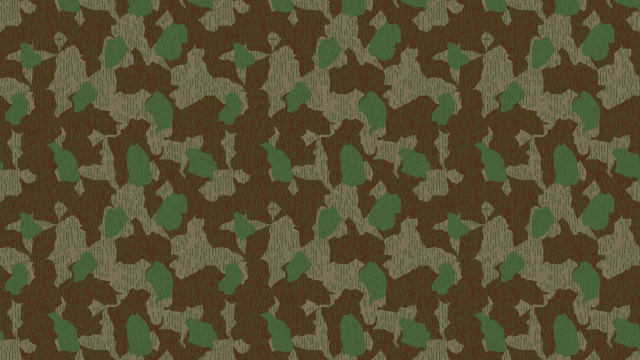
A WebGL 1 fragment shader for this pattern:

```glsl
precision highp float;

uniform vec2 u_resolution;

#define TILE vec2(0.593, 0.472)
#define PATCH_GRID vec2(14.0, 10.0)
#define SPLINTER_GRID vec2(24.0, 18.0)
#define SPLINTER_SIZE 0.05
#define BROWN_LEVEL 0.47
#define STROKE_GRID vec2(76.0, 17.0)
#define STROKE_STRENGTH 0.66
#define GRAIN 0.03
#define TAN vec3(0.48, 0.44, 0.34)
#define BROWN vec3(0.315, 0.205, 0.105)
#define GREEN vec3(0.285, 0.39, 0.22)
#define STROKE vec3(0.24, 0.32, 0.17)

float hash(vec2 p) {
  vec3 q = fract(p.xyx * 0.1031);
  q += dot(q, q.yzx + 33.33);
  return fract((q.x + q.y) * q.z);
}

// Fifth powers modulo a prime: an even spread of values for 1 to 148
float shuffle(float k) {
  float square = mod(k * k, 149.0);
  return mod(mod(square * square, 149.0) * k, 149.0) / 149.0;
}

vec2 wrapCell(vec2 id, vec2 grid) {
  return floor(mod(id + 0.5, grid));
}

vec3 vertexValue(vec2 id, vec2 grid) {
  id = wrapCell(id, grid);
  return vec3(shuffle(1.0 + id.x + grid.x * id.y), hash(id + 7.0), hash(id + 61.0));
}

// Linear interpolation over triangles with alternating diagonals
vec3 facets(vec2 uv, vec2 grid) {
  vec2 id = floor(uv * grid);
  vec2 f = fract(uv * grid);
  float flip = mod(id.x + id.y, 2.0);
  f.x = mix(f.x, 1.0 - f.x, flip);
  vec2 base = id + vec2(flip, 0.0);
  vec2 side = vec2(1.0 - 2.0 * flip, 0.0);
  vec3 a = vertexValue(base, grid);
  vec3 d = vertexValue(base + side + vec2(0.0, 1.0), grid);
  vec2 middle = f.x > f.y ? side : vec2(0.0, 1.0);
  vec3 m = vertexValue(base + middle, grid);
  float high = max(f.x, f.y);
  float low = min(f.x, f.y);
  return a * (1.0 - high) + m * (high - low) + d * low;
}

// One leaning octagon per cell, in staggered rows
float greenPatch(vec2 uv) {
  vec2 cell = uv * 3.0;
  float row = mod(floor(cell.y), 3.0);
  cell.x += hash(vec2(row, 17.0));
  vec2 id = wrapCell(floor(cell), vec2(3.0));
  vec2 jitter = vec2(hash(id + 3.0), hash(id + 23.0)) - 0.5;
  vec2 p = (fract(cell) - 0.5 - 0.3 * jitter) * TILE / 3.0;
  float lean = 1.8 * (hash(id + 41.0) - 0.65);
  float c = cos(lean);
  float s = sin(lean);
  p = abs(mat2(c, s, -s, c) * p) / vec2(0.029, 0.051);
  float radius = mix(0.8, 1.25, hash(id + 53.0));
  return step(max(max(p.x, p.y), 0.72 * (p.x + p.y)), radius);
}

// Short, nearly upright dashes in offset columns
float rainStroke(vec2 uv) {
  vec2 cell = uv * STROKE_GRID;
  cell.x += 0.15 * sin(6.2832 * uv.y);
  float column = wrapCell(vec2(floor(cell.x)), STROKE_GRID).x;
  cell.y += hash(vec2(column, 5.0));
  vec2 id = vec2(column, wrapCell(floor(cell), STROKE_GRID).y);
  vec2 f = fract(cell);
  float center = mix(0.28, 0.72, hash(id + 11.0));
  float span = mix(0.55, 1.0, hash(id + 29.0));
  float shown = step(hash(id + 47.0), 0.88);
  float inside = step(abs(f.x - center + 0.12 * (f.y - 0.5)), 0.21);
  return shown * inside * step(f.y, span);
}

vec3 fabric(vec2 p) {
  vec2 uv = p / TILE;
  vec2 bent = uv + SPLINTER_SIZE * (facets(uv, SPLINTER_GRID).yz - 0.5);
  float brown = step(BROWN_LEVEL, facets(bent, PATCH_GRID).x);
  float green = greenPatch(bent);
  float bare = step(0.78, facets(bent + 0.37, vec2(6.0, 4.0)).y);
  vec3 color = mix(mix(TAN, BROWN, brown), GREEN, green);
  float strength = STROKE_STRENGTH * mix(1.0, 0.55, green);
  strength *= 1.0 - bare * (1.0 - brown);
  return mix(color, STROKE, strength * rainStroke(uv));
}

void main() {
  // Average a 3 by 3 set of samples to smooth the edges
  vec3 color = vec3(0.0);
  for (int j = 0; j < 3; j++) {
    for (int i = 0; i < 3; i++) {
      vec2 offset = (vec2(float(i), float(j)) - 1.0) / 3.0;
      color += fabric((gl_FragCoord.xy + offset) / u_resolution.y) / 9.0;
    }
  }
  // Fine weave
  vec2 thread = floor(gl_FragCoord.xy / u_resolution.y * 288.0);
  color += GRAIN * (hash(thread) - 0.5);
  gl_FragColor = vec4(color, 1.0);
}
```
